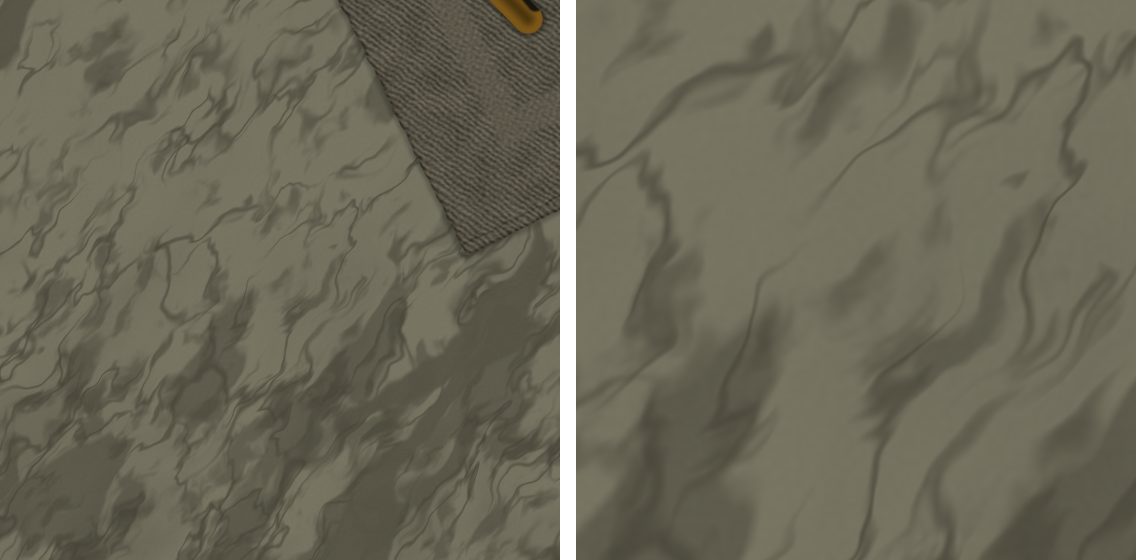
Left: the whole. Right: its middle third, enlarged.
A WebGL 1 fragment shader for this texture:

```glsl
precision highp float;
// Grey veined marble seen from above, with the corner of a twill cloth and a brass stud.
uniform vec2 u_resolution;

#define PALE vec3(0.468, 0.457, 0.386)
#define VEIN vec3(0.275, 0.265, 0.215)
#define THREAD_DARK vec3(0.235, 0.22, 0.185)
#define THREAD_LIGHT vec3(0.455, 0.435, 0.365)
#define BRASS vec3(0.37, 0.26, 0.07)
#define GRAIN_DIR vec2(0.585, 0.811)
#define WARP 0.045
#define VEIN_WIDTH 0.055
#define TWILL_PITCH 0.0098
#define CLOTH_CORNER vec2(0.833, 0.542)
#define CLOTH_AXIS vec2(0.895, 0.446)

vec2 hashGradient(vec2 cell) {
  vec3 h = fract(cell.xyx * vec3(0.1031, 0.1030, 0.0973));
  h += dot(h, h.yzx + 33.33);
  float angle = 6.2832 * fract((h.x + h.y) * h.z);
  return vec2(cos(angle), sin(angle));
}

float gradientNoise(vec2 p) {
  vec2 i = floor(p), f = p - i;
  vec2 u = f * f * f * (f * (f * 6.0 - 15.0) + 10.0);
  vec2 k = vec2(1.0, 0.0);
  float low = mix(dot(hashGradient(i), f), dot(hashGradient(i + k), f - k), u.x);
  float high = mix(dot(hashGradient(i + k.yx), f - k.yx),
                   dot(hashGradient(i + 1.0), f - 1.0), u.x);
  return 1.4 * mix(low, high, u.y);
}

float fbm(vec2 p) {
  float sum = 0.0, amp = 0.6;
  for (int i = 0; i < 4; i++) {
    sum += amp * gradientNoise(p);
    p = mat2(1.6, 1.2, -1.2, 1.6) * p + 7.3;
    amp *= 0.5;
  }
  return sum;
}

// Distance to a segment whose radius changes from ra to rb
float taper(vec2 p, vec2 a, vec2 b, float ra, float rb) {
  vec2 d = b - a;
  float t = clamp(dot(p - a, d) / dot(d, d), 0.0, 1.0);
  return length(p - a - t * d) - mix(ra, rb, t);
}

vec3 marble(vec2 p) {
  vec2 warp = vec2(fbm(p * 5.0), fbm(p * 5.0 + 17.0));
  vec2 w = p + WARP * warp;
  vec2 s = vec2(dot(w, GRAIN_DIR), dot(w, vec2(-GRAIN_DIR.y, GRAIN_DIR.x)));
  float crowd = 1.0 - smoothstep(0.05, 0.85, p.y + 0.25 * warp.x);

  // Thin broken veins at three scales
  float clear = 1.0;
  for (int i = 0; i < 3; i++) {
    float n = float(i);
    vec2 q = s * vec2(2.0, 6.5) * (1.0 + 0.6 * n) + 13.7 * n;
    float line = 1.0 - smoothstep(0.0, VEIN_WIDTH * (1.0 + 0.3 * n), abs(fbm(q)));
    float gate = smoothstep(-0.2, 0.4, gradientNoise(s * vec2(5.0, 9.0) + 31.0 * n) + 0.2 * crowd);
    clear *= 1.0 - 0.6 * line * gate;
  }

  // Short flecks, cloudy patches and soft haze, denser low down
  float fleck = smoothstep(0.12, 0.42, fbm(s * vec2(8.0, 19.0) + 5.0) + 0.26 * crowd - 0.1);
  float patchy = smoothstep(0.2, 0.34, fbm(s * vec2(3.0, 8.0) + 41.0) + 0.24 * crowd - 0.1);
  float haze = smoothstep(-0.3, 0.6, fbm(s * vec2(3.0, 6.0) + 63.0));
  clear *= (1.0 - 0.48 * fleck) * (1.0 - 0.5 * patchy) * (1.0 - 0.22 * haze * (0.3 + crowd));

  // One wide grey band at the right, and a dark upper left corner
  vec2 b = p + 0.035 * warp;
  float band = taper(b, vec2(0.96, 0.59), vec2(0.90, 0.43), 0.006, 0.045);
  band = min(band, taper(b, vec2(0.90, 0.42), vec2(0.81, 0.36), 0.045, 0.03));
  band = min(band, taper(b, vec2(0.81, 0.36), vec2(0.62, 0.25), 0.025, 0.01));
  band = min(band, taper(b, vec2(0.83, 0.35), vec2(0.70, 0.17), 0.016, 0.013));
  band = min(band, taper(b, vec2(0.70, 0.17), vec2(0.63, 0.0), 0.012, 0.055));
  band = min(band, taper(b, vec2(0.05, 1.02), vec2(-0.01, 0.89), 0.03, 0.025));
  float body = 1.0 - smoothstep(-0.004, 0.006, band);
  clear = mix(clear, 0.28 + 0.1 * clear, body);

  return mix(VEIN, PALE, clear) + 0.006 * gradientNoise(p * 170.0);
}

vec3 cloth(vec2 p, vec2 q) {
  // Diagonal twill with uneven threads
  float phase = dot(p, vec2(0.57, 0.82)) / TWILL_PITCH + 0.35 * gradientNoise(p * 40.0);
  float twill = 0.5 + 0.5 * sin(6.2832 * phase);
  float lint = gradientNoise(p * vec2(150.0, 190.0));
  float tone = 0.2 + 0.5 * twill + 0.28 * lint + 0.15 * gradientNoise(p * 25.0);

  // Raised seam that turns the corner, with pebbled stitches
  float inset = min(q.x, q.y);
  float seam = smoothstep(0.138, 0.15, inset) * (1.0 - smoothstep(0.19, 0.205, inset));
  vec2 pebble = sin(q * 400.0);
  tone = mix(tone, 0.6 + 0.14 * pebble.x * pebble.y + 0.2 * lint, 0.8 * seam);

  // Hem: light fold, groove and dark rim
  float groove = 1.0 - smoothstep(0.0, 0.004, abs(q.y - 0.022));
  tone -= 0.25 * groove + 0.45 * (1.0 - smoothstep(0.0, 0.009, inset));
  return mix(THREAD_DARK, THREAD_LIGHT, clamp(tone, -0.25, 1.1));
}

void main() {
  vec2 p = gl_FragCoord.xy / u_resolution;
  float soft = max(0.0015, 1.0 / min(u_resolution.x, u_resolution.y));
  vec2 r = p - CLOTH_CORNER;
  vec2 q = vec2(dot(r, CLOTH_AXIS), dot(r, vec2(-CLOTH_AXIS.y, CLOTH_AXIS.x)));
  q += 0.003 * gradientNoise(p * 45.0);
  float inset = min(q.x, q.y);

  // Marble, contact shadow, then cloth
  vec3 color = marble(p) * (1.0 - 0.22 * smoothstep(-0.014, 0.0, inset));
  color = mix(color, cloth(p, q), smoothstep(-soft, soft, inset));

  // Brass stud with a dark hollow
  float stud = taper(p, vec2(0.89, 1.02), vec2(0.943, 0.966), 0.026, 0.026);
  float hollow = taper(p, vec2(0.92, 1.04), vec2(0.956, 0.993), 0.016, 0.013);
  vec3 metal = BRASS * (0.8 + 0.5 * smoothstep(-0.026, -0.006, stud));
  metal = mix(metal, vec3(0.09, 0.075, 0.05), 1.0 - smoothstep(-0.003, 0.004, hollow));
  color *= 1.0 - 0.35 * (1.0 - smoothstep(0.0, 0.012, stud));
  color = mix(color, metal, 1.0 - smoothstep(-soft, soft, stud));
  gl_FragColor = vec4(color, 1.0);
}
```
